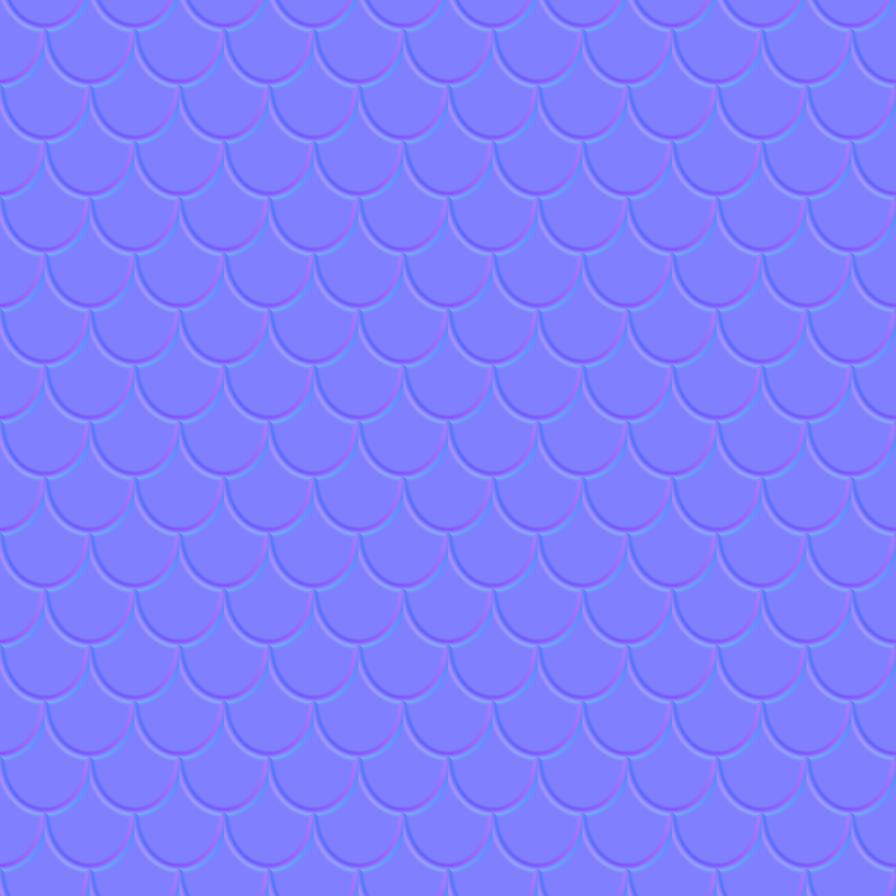
This texture map is drawn by a WebGL 2 fragment shader. Its source:

```glsl
#version 300 es
precision highp float;
// Tangent-space normal map of overlapping fish scales edged by soft grooves.

#define COLUMNS 10.0        // scales across
#define ROWS 16.0           // rows down, even so that the stagger wraps
#define WALL_OFFSET 0.0029  // centre of groove to middle of wall, canvas units
#define WALL_SOFTNESS 0.0016 // spread of each wall, canvas units
#define WALL_SLOPE 0.32     // steepness of the walls
#define SAMPLES 3           // supersampling per axis

uniform vec2 u_resolution;
out vec4 fragColor;

// Signed distance to an ellipse (x, negative inside) and its outward normal (yz).
vec3 ellipseEdge(vec2 p, vec2 radii) {
    float level = length(p / radii);
    vec2 gradient = p / (radii * radii);
    float steepness = max(length(gradient), 1e-4);
    return vec3(level * (level - 1.0) / steepness, gradient / steepness);
}

// Nearest scale rim: only the lower half of each ellipse is exposed.
vec3 nearestRim(vec2 uv) {
    vec2 cell = 1.0 / vec2(COLUMNS, ROWS);
    vec2 radii = cell * vec2(0.5, 1.0);
    float baseRow = floor(uv.y * ROWS - 0.5);
    vec3 nearest = vec3(1.0, 0.0, 0.0);
    for (int i = -1; i <= 1; i++) {
        float row = baseRow + float(i);
        float stagger = 0.5 * mod(row, 2.0);
        float baseColumn = floor(uv.x * COLUMNS - stagger);
        for (int j = 0; j <= 1; j++) {
            vec2 centre = vec2(baseColumn + float(j) + stagger, row + 1.5) * cell;
            vec2 p = uv - centre;
            if (p.y >= 0.0) continue;
            vec3 edge = ellipseEdge(p, radii);
            if (abs(edge.x) < abs(nearest.x)) nearest = edge;
        }
    }
    return nearest;
}

// Gaussian bump that gives the slope across one wall.
float wall(float distanceToWall) {
    float t = distanceToWall / WALL_SOFTNESS;
    return exp(-0.5 * t * t);
}

// Normal of a groove with two soft walls and a flat floor along the rim.
vec3 surfaceNormal(vec2 uv) {
    vec3 rim = nearestRim(uv);
    float slope = WALL_SLOPE * (wall(rim.x + WALL_OFFSET) - wall(rim.x - WALL_OFFSET));
    return normalize(vec3(slope * rim.yz, 1.0));
}

void main() {
    // Average the encoded normal over a grid inside the pixel.
    vec3 color = vec3(0.0);
    for (int y = 0; y < SAMPLES; y++) {
        for (int x = 0; x < SAMPLES; x++) {
            vec2 offset = (vec2(x, y) + 0.5) / float(SAMPLES) - 0.5;
            vec2 uv = (gl_FragCoord.xy + offset) / u_resolution;
            color += 0.5 + 0.5 * surfaceNormal(uv);
        }
    }
    fragColor = vec4(color / float(SAMPLES * SAMPLES), 1.0);
}
```
